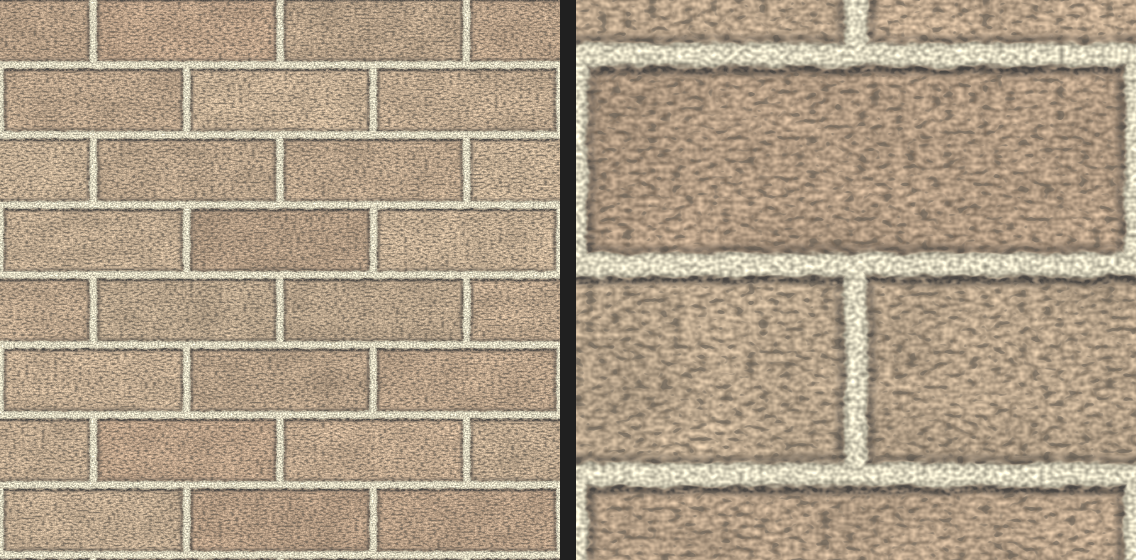
Left, the full canvas; right, a detail of the centre.
A WebGL 2 fragment shader for this texture:

```glsl
#version 300 es
precision highp float;

uniform vec2 u_resolution;
out vec4 fragColor;

// Two random values in 0..1 for an integer lattice cell
vec2 hash2(vec2 cell) {
  uvec2 v = uvec2(cell) * 1664525u + 1013904223u;
  v.x += v.y * 1664525u;
  v.y += v.x * 1664525u;
  v ^= v >> 16u;
  v.x += v.y * 1664525u;
  v.y += v.x * 1664525u;
  v ^= v >> 16u;
  return vec2(v & 65535u) / 65535.0;
}

float cornerSlope(vec2 cell, vec2 offset, vec2 period) {
  float angle = 6.28319 * hash2(mod(cell, period)).x;
  return dot(vec2(cos(angle), sin(angle)), offset);
}

// Gradient noise that wraps after a whole number of cells
float noise(vec2 uv, vec2 period) {
  vec2 p = uv * period;
  vec2 i = floor(p), f = fract(p);
  vec2 w = f * f * f * (f * (f * 6.0 - 15.0) + 10.0);
  vec2 e = vec2(1, 0);
  return mix(
    mix(cornerSlope(i, f, period), cornerSlope(i + e, f - e, period), w.x),
    mix(cornerSlope(i + e.yx, f - e.yx, period), cornerSlope(i + 1.0, f - 1.0, period), w.x),
    w.y);
}

float band(float x, float center, float width) {
  float t = (x - center) / width;
  return exp(-t * t);
}

void main() {
  vec2 uv = gl_FragCoord.xy / u_resolution;

  // Running bond: three bricks across, eight courses up
  vec2 grid = vec2(3, 8);
  vec2 wall = uv * grid - vec2(0, 0.073);
  wall.x += 0.5 * mod(floor(wall.y), 2.0);
  vec2 brickId = mod(floor(wall), grid);
  vec2 local = (fract(wall) - 0.5) / grid;

  // Grain at several scales
  float dashes = noise(uv, vec2(136, 290));
  float grit = noise(uv + 0.37, vec2(330, 390));
  float blotch = noise(uv, vec2(18, 24));
  float streak = noise(uv, vec2(4, 90));

  // Distances from the joint centers, with ragged edges
  float wobble = 0.0022 * noise(uv, vec2(48, 64)) + 0.0022 * dashes;
  vec2 edge = 0.5 / grid - abs(local) + wobble;
  float joint = min(edge.x, edge.y);

  // Brick face with its own tone
  vec2 tone = hash2(brickId + 11.0);
  vec3 brick = mix(vec3(0.70, 0.60, 0.505), vec3(0.735, 0.655, 0.555), tone.x);
  brick *= 0.96 + 0.09 * tone.y + 0.10 * blotch + 0.06 * streak;
  brick *= 1.0 - 0.32 * dashes + 0.30 * grit;
  float pits = smoothstep(0.12, 0.5, dashes + 0.45 * grit);
  brick = mix(brick, vec3(0.41, 0.38, 0.34), 0.65 * pits);

  // Shadowed rim, deepest under the joint above
  float rimY = band(edge.y, 0.0092, 0.0026) * (local.y > 0.0 ? 0.8 : 0.4);
  float rimX = band(edge.x, 0.0090, 0.0030) * 0.5;
  float rim = max(rimX, rimY) * clamp(0.95 + 1.1 * grit + 0.7 * dashes, 0.0, 1.2);
  brick = mix(brick, vec3(0.27, 0.26, 0.25), rim);

  // Sandy mortar, rounded toward its borders
  vec3 mortar = vec3(0.875, 0.85, 0.755) * (1.0 + 0.42 * grit + 0.2 * dashes);
  mortar *= 1.0 - 0.22 * smoothstep(0.003, 0.0075, joint);

  float mortarMask = 1.0 - smoothstep(0.0055, 0.0083, joint);
  fragColor = vec4(clamp(mix(brick, mortar, mortarMask), 0.0, 1.0), 1.0);
}
```
